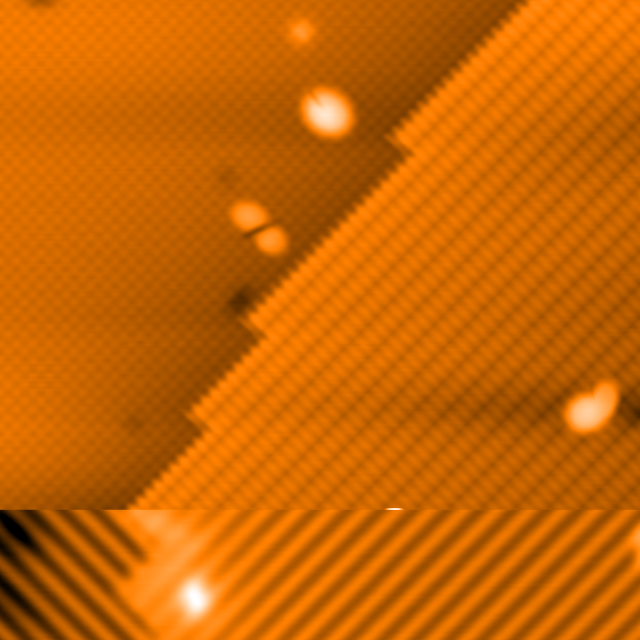
Write a three.js fragment shader that draws this texture.

```glsl
// Draws an orange scanned crystal surface: two atomic terraces, a kinked step, bright adsorbates and a striped lower band.
varying vec2 vUv;

const float TAU = 6.2831853;
const float ROW = 0.0365;      // spacing between rows of atoms
const float ATOM = 0.0182;     // spacing of atoms along a row
const float SEAM = 0.2035;     // height where the scan changes

float hash(vec2 p) {
  vec3 q = fract(vec3(p.xyx) * 0.1031);
  q += dot(q, q.yzx + 33.33);
  return fract((q.x + q.y) * q.z);
}

float noise(vec2 p) {
  vec2 i = floor(p), f = fract(p);
  f = f * f * (3.0 - 2.0 * f);
  return mix(mix(hash(i), hash(i + vec2(1.0, 0.0)), f.x),
             mix(hash(i + vec2(0.0, 1.0)), hash(i + 1.0), f.x), f.y);
}

float wave(float x, float period) { return cos(TAU * x / period); }

// Elliptical radius: 1 on the rim, first radius lies along the angle
float ellipse(vec2 p, vec2 centre, vec2 radii, float angle) {
  vec2 d = p - centre;
  float c = cos(angle), s = sin(angle);
  return length(vec2(c * d.x + s * d.y, c * d.y - s * d.x) / radii);
}

float glow(vec2 p, vec2 centre, vec2 radii, float angle) {
  float r = ellipse(p, centre, radii, angle);
  return exp(-r * r);
}

float plateau(vec2 p, vec2 centre, vec2 radii, float angle) {
  return 1.0 - smoothstep(0.5, 1.25, ellipse(p, centre, radii, angle));
}

// Signed distance to the step, shifted sideways at each kink
float stepDistance(vec2 p) {
  float kinks = 3.0 - smoothstep(0.755, 0.79, p.y)
                    - smoothstep(0.468, 0.505, p.y)
                    - smoothstep(0.322, 0.36, p.y);
  return (p.x - p.y + 0.175 - 0.0575 * kinks) * 0.7071;
}

float lowerTerrace(vec2 p, vec2 axes, float d) {
  float h = 0.265 + 0.205 * (1.0 - exp(min(d, 0.0) / 0.23));
  h += 0.06 * glow(p, vec2(0.0, 0.34), vec2(0.22, 0.12), 0.0);
  h += 0.025 * glow(p, vec2(0.1, 0.95), vec2(0.3, 0.1), 0.0);
  h -= 0.03 * glow(p, vec2(0.3, 0.825), vec2(0.5, 0.05), 0.0);
  h -= 0.04 * glow(p, vec2(0.1, 0.2), vec2(0.25, 0.04), 0.0);
  return h + 0.009 * (wave(axes.x, ATOM) + wave(axes.y, ATOM));
}

float upperTerrace(vec2 p, vec2 axes, float d) {
  float h = 0.48 - 0.21 * max(d, 0.0) + 0.04 * exp(-abs(d) / 0.05);
  h -= 0.085 * glow(p, vec2(0.9, 0.362), vec2(0.34, 0.04), 0.0);
  h -= 0.06 * glow(p, vec2(1.0, 0.8), vec2(0.24, 0.07), 0.3);
  h -= 0.03 * glow(p, vec2(1.0, 0.5), vec2(0.25, 0.12), 0.5);
  h += 0.05 * glow(p, vec2(0.98, 0.98), vec2(0.16, 0.08), 0.0);
  float rows = 0.5 - 0.5 * wave(axes.y + 0.124, ROW);
  float atoms = wave(axes.x, ATOM);
  return h - 0.06 + 0.06 * sqrt(rows) + 0.016 * atoms;
}

// Lower band: strong stripes that turn by a right angle at the step
float stripedBand(vec2 p, vec2 axes) {
  float edge = 0.212 + 0.022 * wave(p.y - 0.01, 0.13);
  float left = 0.31 + 0.1 * wave(axes.x - 0.012, ROW) + 0.4 * (p.x - 0.1);
  left -= 0.25 * glow(p, vec2(0.02, 0.17), vec2(0.05, 0.04), -0.6);
  left -= 0.18 * glow(p, vec2(0.0, 0.075), vec2(0.08, 0.03), -0.7);
  float contrast = mix(0.02, 0.08, smoothstep(0.22, 0.48, p.x));
  float right = 0.375 + 0.15 * exp(-max(p.x - 0.22, 0.0) / 0.2);
  right -= contrast * wave(axes.y + 0.124, ROW);
  float h = mix(left, right, smoothstep(-0.03, 0.03, p.x - edge));
  h += 0.13 * glow(p, vec2(0.25, 0.18), vec2(0.06, 0.024), -0.5);
  h += 0.09 * glow(p, vec2(0.27, 0.125), vec2(0.07, 0.02), 0.7);
  h += 0.12 * glow(p, vec2(0.305, 0.066), vec2(0.055), 0.0);
  h += 0.45 * glow(p, vec2(0.305, 0.066), vec2(0.023, 0.029), 0.0);
  return h + 0.3 * glow(p, vec2(1.005, 0.147), vec2(0.016, 0.028), 0.0);
}

float adsorbates(vec2 p, float h) {
  // Large cluster with a notch
  float cluster = 0.57 + 0.34 * glow(p, vec2(0.508, 0.822), vec2(0.034, 0.027), -0.6);
  cluster -= 0.15 * glow(p, vec2(0.491, 0.848), vec2(0.02, 0.005), -0.9);
  h = mix(h, cluster, plateau(p, vec2(0.512, 0.824), vec2(0.047, 0.039), -0.65));
  // Split pair
  float upper = 0.5 + 0.12 * glow(p, vec2(0.388, 0.662), vec2(0.022, 0.017), -0.4);
  float lower = 0.48 + 0.12 * glow(p, vec2(0.42, 0.625), vec2(0.02, 0.015), 0.5);
  h = mix(h, upper, plateau(p, vec2(0.39, 0.661), vec2(0.034, 0.026), -0.4));
  h = mix(h, lower, plateau(p, vec2(0.424, 0.625), vec2(0.03, 0.025), -0.6));
  h -= 0.2 * glow(p, vec2(0.404, 0.641), vec2(0.022, 0.006), 0.4);
  // Pointed island
  float island = plateau(p, vec2(0.919, 0.355), vec2(0.041, 0.034), 0.35);
  island = max(island, plateau(p, vec2(0.943, 0.372), vec2(0.039, 0.024), 1.3));
  h = mix(h, 0.55 + 0.26 * glow(p, vec2(0.918, 0.355), vec2(0.034, 0.027), 0.5), island);
  // Faint bump and dark vacancies
  h += 0.2 * glow(p, vec2(0.471, 0.95), vec2(0.019), 0.0);
  h -= 0.13 * glow(p, vec2(0.375, 0.531), vec2(0.024, 0.015), 0.8);
  h -= 0.06 * glow(p, vec2(0.354, 0.724), vec2(0.018), 0.0);
  h -= 0.05 * glow(p, vec2(0.21, 0.336), vec2(0.018), 0.0);
  h -= 0.15 * glow(p, vec2(0.065, 1.0), vec2(0.026, 0.013), 0.0);
  return h - 0.1 * glow(p, vec2(1.0, 0.357), vec2(0.03, 0.022), 0.0);
}

vec3 heatColour(float h) { return clamp(vec3(2.0 * h, h, 2.0 * h - 1.0), 0.0, 1.0); }

void main() {
  vec2 p = vUv;
  vec2 axes = vec2(p.x + p.y, p.x - p.y) * 0.7071;   // along and across the step
  float d = stepDistance(p) + 0.002 * wave(axes.x, ATOM);
  float h = mix(lowerTerrace(p, axes, d), upperTerrace(p, axes, d), smoothstep(-0.013, 0.011, d));
  h = adsorbates(p, h);
  h = mix(stripedBand(p, axes), h, smoothstep(SEAM - 0.001, SEAM + 0.001, p.y));
  h += 0.5 * plateau(p, vec2(0.616, SEAM + 0.001), vec2(0.014, 0.0018), 0.0);
  // Horizontal scan streaks and fine grain
  h += 0.012 * (noise(p * vec2(14.0, 256.0)) - 0.5) + 0.008 * (noise(p * 150.0) - 0.5);
  gl_FragColor = vec4(heatColour(h), 1.0);
}
```
